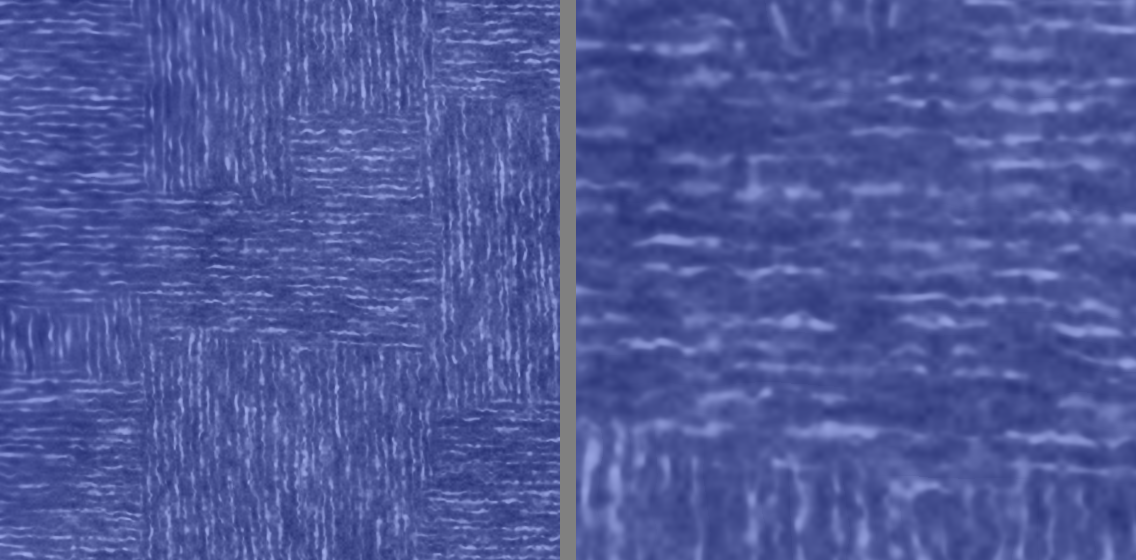
Left, the full canvas; right, a detail of the centre.
Reproduce this texture procedurally as a Shadertoy shader.

```glsl
// Blue brushed cloth: patches of short pale streaks that run across or upright.
// Four columns each hold a middle band whose grain is turned against the rest;
// streaks are crumbly dashed threads mixed with stretched noise over a cloudy ground.

const vec3 GROUND = vec3(0.287, 0.329, 0.588);
const vec3 STREAK = vec3(0.530, 0.575, 0.825);
const vec3 SOFT_TINT = vec3(-0.007, -0.007, 0.014);

const vec4 BAND_LOW = vec4(0.33, 0.39, 0.37, 0.27);
const vec4 BAND_HIGH = vec4(0.45, 0.66, 0.80, 0.81);
const vec4 BAND_UPRIGHT = vec4(1.0, 0.0, 0.0, 1.0);
const float COLUMNS = 3.92;
const float EDGE_BLUR = 0.016;
const float EDGE_WOBBLE = 0.05;

const float THREADS = 61.0;
const float DASHES = 24.0;
const float MEAN_STRENGTH = 0.485;
const float GRAIN_SCALE = 230.0;
const float GRAIN = 0.20;
const float CLOUD = 0.36;

float hash(vec2 p) {
    vec3 q = fract(vec3(p.xyx) * 0.1031);
    q += dot(q, q.yzx + 33.33);
    return fract((q.x + q.y) * q.z);
}

float noise(vec2 p) {
    vec2 cell = floor(p);
    vec2 f = fract(p);
    f = f * f * (3.0 - 2.0 * f);
    float low = mix(hash(cell), hash(cell + vec2(1, 0)), f.x);
    float high = mix(hash(cell + vec2(0, 1)), hash(cell + vec2(1, 1)), f.x);
    return mix(low, high, f.y);
}

float band(float x, float low, float high) {
    return smoothstep(low - EDGE_BLUR, low + EDGE_BLUR, x)
         * (1.0 - smoothstep(high - EDGE_BLUR, high + EDGE_BLUR, x));
}

// 1 where the grain stands upright, 0 where it lies flat
float uprightMask(vec2 p) {
    vec2 wobble = vec2(noise(p * 17.0 + 3.0), noise(p * 17.0 + 41.0)) - 0.5;
    p += EDGE_WOBBLE * wobble;
    float mask = 0.0;
    for (int i = 0; i < 4; i++) {
        float left = i == 0 ? -1.0 : float(i) / COLUMNS;
        float right = i == 3 ? 9.0 : float(i + 1) / COLUMNS;
        float inside = band(p.y, BAND_LOW[i], BAND_HIGH[i]);
        float upright = mix(1.0 - BAND_UPRIGHT[i], BAND_UPRIGHT[i], inside);
        mask += band(p.x, left, right) * upright;
    }
    return mask;
}

// Streak strength; x runs along the threads, y across them
float streaks(vec2 p, float soft) {
    p.y += 0.008 * (noise(p * vec2(7.0, 11.0)) - 0.5);
    p.y += 0.005 * (noise(p * vec2(60.0, 45.0) + 31.0) - 0.5);

    // Dashed threads
    float row = p.y * THREADS;
    float id = floor(row);
    float offset = fract(row) - 0.5 + 0.3 * (hash(vec2(id, 5.0)) - 0.5);
    float profile = exp(-14.0 * offset * offset);
    float dash = noise(vec2(p.x * DASHES + 7.3 * id, id));

    // Irregular fibres and the crumbs that break them up
    float broad = noise(p * vec2(22.0, 72.0) + 19.0);
    float fine = mix(noise(p * vec2(75.0, 150.0) + 57.0),
                     noise(p * vec2(44.0, 100.0) + 57.0), soft);
    float crumb = mix(noise(p * vec2(130.0, 190.0) + 83.0),
                      noise(p * vec2(70.0, 120.0) + 83.0), soft);
    return 0.30 * broad + 0.28 * fine + 0.20 * crumb
         + 0.42 * profile * dash * (0.5 + crumb);
}

void mainImage(out vec4 fragColor, in vec2 fragCoord) {
    vec2 p = fragCoord / iResolution.y;

    // The upper left is slightly out of focus
    float soft = smoothstep(0.15, -0.1, p.x - 0.45 * p.y);

    // Two grain directions, blended at the patch edges
    vec2 flatGrain = vec2(p.x, p.y + 0.02 * p.x);
    vec2 uprightGrain = vec2(p.y, p.x + 0.04 * p.y) + 11.0;
    float strength = mix(streaks(flatGrain, soft),
                         streaks(uprightGrain, soft), uprightMask(p));

    // Cloudy ground, streaks and fine grain add up to one tone
    float cloud = 0.65 * noise(p * 5.0 + 8.0) + 0.35 * noise(p * 14.0 + 2.0) - 0.5;
    float grain = noise(p * GRAIN_SCALE) - 0.5;
    float tone = 1.1 * (strength - MEAN_STRENGTH)
               + 0.55 * smoothstep(0.45, 0.95, strength)
               + CLOUD * cloud
               + GRAIN * grain * (1.0 - 0.6 * soft);

    vec3 color = GROUND + (STREAK - GROUND) * tone;
    color += SOFT_TINT * (soft - 0.25);
    fragColor = vec4(color, 1.0);
}
```
